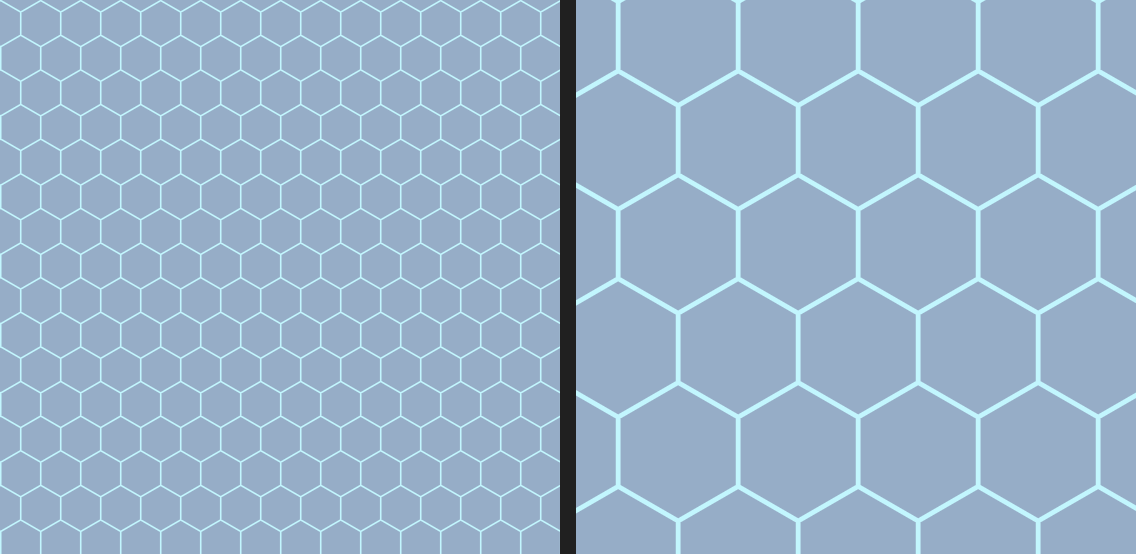
Left: the whole. Right: its middle third, enlarged.
Give the GLSL for this pattern, as a Shadertoy shader.

```glsl
// Honeycomb of pointy-top hexagons: thin pale cyan outlines on flat slate blue.
// Two interleaved rectangular lattices give the cell centres; the hexagon
// distance to the nearest centre gives the outline. Whole repeats make it tile.

#define COLUMNS 14.0                    // cells across
#define ROW_PAIRS 8.0                   // pairs of staggered rows down
#define LINE_WIDTH 0.040                // in cell widths
#define LATTICE_SHIFT vec2(0.018, -0.591) // a cell centre, in cell widths
#define CELL_COLOR vec3(0.590, 0.680, 0.780)
#define LINE_COLOR vec3(0.760, 0.965, 0.995)

const float SQRT3 = sqrt(3.0);
const vec2 PERIOD = vec2(1.0, SQRT3);

// Offset from the nearest centre of one rectangular lattice
vec2 latticeOffset(vec2 p) {
    return (fract(p / PERIOD + 0.5) - 0.5) * PERIOD;
}

// Distance from p to the border of its hexagon, whose width is one
float hexBorderDistance(vec2 p) {
    vec2 a = latticeOffset(p);
    vec2 b = latticeOffset(p - 0.5 * PERIOD);
    vec2 q = abs(dot(a, a) < dot(b, b) ? a : b);
    return 0.5 - max(q.x, dot(q, vec2(0.5, 0.5 * SQRT3)));
}

void mainImage(out vec4 fragColor, in vec2 fragCoord) {
    // Cell units: the canvas spans whole periods on both axes
    vec2 p = fragCoord / iResolution.xy * vec2(COLUMNS, ROW_PAIRS) * PERIOD;
    float borderDistance = hexBorderDistance(p - LATTICE_SHIFT);

    // Smooth the outline over one pixel
    float pixelSize = COLUMNS / iResolution.x;
    float line = clamp(0.5 + (0.5 * LINE_WIDTH - borderDistance) / pixelSize, 0.0, 1.0);

    fragColor = vec4(mix(CELL_COLOR, LINE_COLOR, line), 1.0);
}
```
